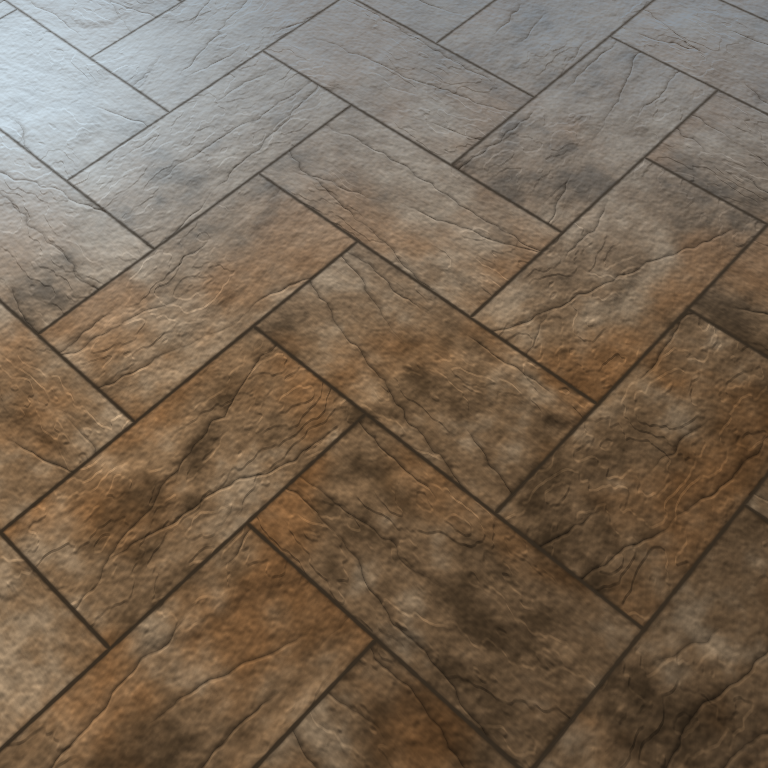
Reproduce this texture procedurally as a WebGL 2 fragment shader.

```glsl
#version 300 es
precision highp float;

uniform vec2 u_resolution;
out vec4 outColor;

// Floor plane to canvas (y down), one unit = one tile width
const mat3 FLOOR_TO_CANVAS = mat3(
     0.1094, 0.0749, -0.060,
    -0.1553, 0.0862, -0.058,
     0.4661, 0.3138,  1.0);
const vec2 TILE_SIZE = vec2(2.0, 1.0);
const float GROUT_HALF_WIDTH = 0.011;
const float BEVEL_WIDTH = 0.03;
const vec2 LIGHT_STEP = vec2(-0.014, -0.010);
const float RELIEF_STRENGTH = 1.15;
const int CRACK_COUNT = 3;

const vec3 DARK_STONE = vec3(0.30, 0.235, 0.165);
const vec3 BROWN_STONE = vec3(0.46, 0.365, 0.265);
const vec3 TAN_STONE = vec3(0.57, 0.485, 0.385);
const vec3 RUST_STONE = vec3(0.50, 0.335, 0.19);
const vec3 GROUT = vec3(0.20, 0.165, 0.125);
const vec3 HAZE = vec3(0.53, 0.57, 0.61);
const vec3 GLARE = vec3(0.81, 0.87, 0.91);

float hash(vec2 p) {
    vec3 q = fract(p.xyx * 0.1031);
    q += dot(q, q.yzx + 33.33);
    return fract((q.x + q.y) * q.z);
}

float noise(vec2 p) {
    vec2 i = floor(p), f = fract(p);
    f = f * f * (3.0 - 2.0 * f);
    return mix(mix(hash(i), hash(i + vec2(1, 0)), f.x),
               mix(hash(i + vec2(0, 1)), hash(i + vec2(1, 1)), f.x), f.y);
}

float fbm(vec2 p) {
    float sum = 0.0, amplitude = 0.5;
    for (int i = 0; i < 5; i++) {
        sum += amplitude * noise(p);
        p = mat2(1.6, 1.2, -1.2, 1.6) * p + 7.3;
        amplitude *= 0.5;
    }
    return sum;
}

// Herringbone: xy = position inside a tile (long axis first), zw = tile corner
vec4 herringbone(vec2 uv) {
    vec2 cell = floor(uv);
    float phase = mod(cell.x - cell.y, 4.0);
    bool lengthwise = phase < 1.5;
    vec2 corner = cell;
    if (lengthwise) corner.x -= step(0.5, phase);
    else corner.y -= step(phase, 2.5);
    vec2 p = uv - corner;
    return vec4(lengthwise ? p : p.yx, corner + (lengthwise ? 0.0 : 0.25));
}

// Split slate: x = height, y = crack darkness
vec2 slate(vec2 p, vec2 seed) {
    vec2 q = p + seed * 17.0 + 200.0;
    float warp = fbm(q * 2.5) - 0.5;
    float jitter = noise(q * 13.0) - 0.5;
    float height = 0.30 * fbm(q * vec2(10.0, 15.0)) + 0.09 * noise(q * 38.0);

    // Flaked terraces in patches
    float layers = fbm(q * vec2(1.8, 3.2) + 40.0) * 7.0 + jitter * 0.3;
    float flakes = floor(layers) + smoothstep(0.0, 0.16, fract(layers));
    height += 0.11 * flakes * smoothstep(0.42, 0.65, noise(q * 1.7 + 9.0));

    // Long wandering cracks, each a ledge with a groove
    float stain = 0.0;
    for (int i = 0; i < CRACK_COUNT; i++) {
        vec2 id = seed * 4.0 + float(i) * 31.0 + 100.0;
        float slope = (hash(id) - 0.5) * 0.75;
        float start = (float(i) + 0.2 + 0.6 * hash(id + 5.0)) / float(CRACK_COUNT);
        float d = p.y - start - slope * (p.x - 1.0) - 0.16 * warp - 0.035 * jitter;
        float fade = smoothstep(0.25, 0.65, noise(vec2(p.x * 2.2, 0.0) + id));
        float groove = exp(-abs(d) * 75.0) * fade;
        height += fade * 0.13 * smoothstep(-0.012, 0.012, d) - 0.12 * groove;
        stain = max(stain, groove);
    }
    return vec2(height, stain);
}

vec3 stoneColor(vec2 p, vec2 seed) {
    vec2 q = p + seed * 23.0 + 300.0;
    float cloud = fbm(q * vec2(1.8, 2.6));
    float mottle = fbm(q * 7.0 + 11.0);
    float tone = cloud * 0.7 + mottle * 0.55 + (hash(seed * 4.0 + 60.0) - 0.5) * 0.14;
    vec3 color = mix(DARK_STONE, BROWN_STONE, smoothstep(0.30, 0.58, tone));
    color = mix(color, TAN_STONE, smoothstep(0.54, 0.86, tone));
    float rust = smoothstep(0.45, 0.72, fbm(q * 1.4 + 70.0));
    color = mix(color, RUST_STONE, rust * 0.55);
    return color * (0.92 + 0.16 * noise(q * 45.0));
}

void main() {
    vec2 canvas = gl_FragCoord.xy / u_resolution;
    canvas.y = 1.0 - canvas.y;
    vec3 plane = inverse(FLOOR_TO_CANVAS) * vec3(canvas, 1.0);
    vec2 uv = plane.xy / plane.z;
    float pixel = 0.6 * length(fwidth(uv));

    vec4 tile = herringbone(uv);
    vec2 p = tile.xy, seed = tile.zw;
    bool lengthwise = fract(seed.x) < 0.1;
    vec2 light = lengthwise ? LIGHT_STEP : LIGHT_STEP.yx;

    // Stone lit by its relief
    vec2 surface = slate(p, seed);
    float relief = clamp(surface.x - slate(p + light, seed).x, -0.16, 0.16);
    vec3 color = stoneColor(p, seed) * (1.0 + RELIEF_STRENGTH * relief * 2.0);
    color *= 1.0 - 0.38 * surface.y;
    color *= mix(1.04, 0.74, smoothstep(0.7, 1.9, canvas.x + canvas.y));

    // Grout and worn tile edges
    vec2 inset = min(p, TILE_SIZE - p);
    float edge = min(inset.x, inset.y) + 0.004 * (noise(uv * 30.0 + 90.0) - 0.5);
    color *= mix(0.84, 1.0, smoothstep(GROUT_HALF_WIDTH, BEVEL_WIDTH, edge));
    float joint = 1.0 - smoothstep(-pixel, pixel, edge - GROUT_HALF_WIDTH);
    color = mix(color, GROUT, joint * 0.9);

    // Window light: cool haze at the far side, strong glare on the left
    vec2 offset = canvas - vec2(0.0, 0.10);
    float haze = 0.80 * (1.0 - smoothstep(-0.08, 0.52, canvas.y));
    float glare = 0.88 * exp(-offset.x * offset.x / 0.085 - offset.y * offset.y / 0.05);
    float gloss = (1.0 - 0.6 * joint) * clamp(1.0 + relief * 2.2 - 0.3 * surface.y, 0.0, 1.25);
    color = mix(color, HAZE, clamp(haze * gloss, 0.0, 1.0));
    color = mix(color, GLARE, clamp(glare * gloss, 0.0, 1.0));
    outColor = vec4(color, 1.0);
}
```
